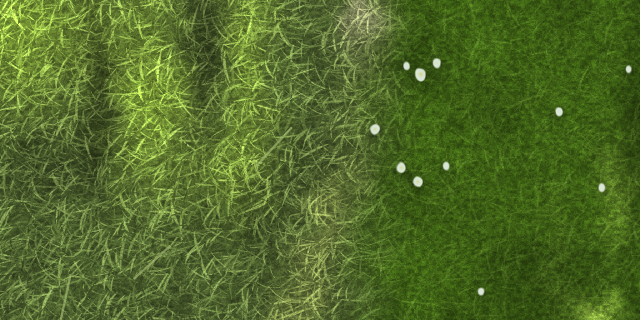
Reproduce this texture procedurally as a WebGL 1 fragment shader.

```glsl
precision highp float;
uniform vec2 u_resolution;

float hash(vec2 p) {
  vec3 q = fract(vec3(p.xyx) * 0.1031);
  q += dot(q, q.yzx + 33.33);
  return fract((q.x + q.y) * q.z);
}

float noise(vec2 p) {
  vec2 i = floor(p), f = fract(p);
  f = f * f * (3.0 - 2.0 * f);
  return mix(mix(hash(i), hash(i + vec2(1, 0)), f.x),
             mix(hash(i + vec2(0, 1)), hash(i + vec2(1, 1)), f.x), f.y);
}

float patchAt(vec2 p, vec2 center, vec2 radius) {
  vec2 d = (p - center) / radius;
  return exp(-dot(d, d));
}

// 1 in the deep green shade on the right
float shadeSide(vec2 p) {
  return smoothstep(1.02, 1.32, p.x + 0.06 * (0.5 - p.y));
}

// Sunlight and soil tones beneath the blades
vec3 lawn(vec2 p) {
  p += 0.07 * (vec2(noise(p * 14.0), noise(p * 14.0 + 40.0)) - 0.5);
  vec3 col = mix(vec3(0.345, 0.435, 0.205), vec3(0.235, 0.37, 0.075), shadeSide(p));
  col *= 0.88 + 0.24 * noise(p * vec2(9.0, 6.0));

  float sun = patchAt(p, vec2(0.04, 0.92), vec2(0.27, 0.25));
  sun += 0.95 * patchAt(p, vec2(0.47, 0.66), vec2(0.12, 0.25));
  sun += 0.75 * patchAt(p, vec2(0.78, 0.82), vec2(0.08, 0.34));
  sun += 0.5 * patchAt(p, vec2(0.71, 0.46), vec2(0.12, 0.13));
  sun += 0.25 * patchAt(p, vec2(0.42, 0.96), vec2(0.15, 0.1));
  sun += 0.9 * patchAt(p, vec2(1.85, 0.02), vec2(0.07, 0.06));
  sun += 0.4 * patchAt(p, vec2(1.92, 0.38), vec2(0.055, 0.16));
  sun += 0.15 * patchAt(p, vec2(1.73, 0.16), vec2(0.04, 0.25));
  col = mix(col, vec3(0.59, 0.74, 0.26), min(sun, 1.0));

  // Pale dry strip that bends toward the lower left
  float bend = 1.12 - 0.2 * (1.0 - p.y) * (1.0 - p.y);
  float strip = exp(-pow((p.x - bend) / 0.08, 2.0));
  col = mix(col, vec3(0.5, 0.57, 0.28), strip * mix(0.85, 0.2, smoothstep(0.35, 0.55, p.y)));
  col = mix(col, vec3(0.72, 0.72, 0.54), 0.8 * patchAt(p, vec2(1.12, 1.0), vec2(0.055, 0.14)));

  float dim = 0.4 * patchAt(p, vec2(0.31, 0.68), vec2(0.045, 0.24));
  dim += 0.35 * patchAt(p, vec2(0.62, 0.84), vec2(0.06, 0.22));
  dim += 0.15 * patchAt(p, vec2(0.13, 0.43), vec2(0.22, 0.13));
  dim += 0.14 * patchAt(p, vec2(0.84, 0.3), vec2(0.1, 0.22));
  dim += 0.12 * patchAt(p, vec2(1.7, 0.1), vec2(0.15, 0.2));
  dim += 0.2 * patchAt(p, vec2(1.99, 0.5), vec2(0.05, 0.5));
  return col * (1.0 - dim);
}

// One layer of tapered, curved blades: x = coverage, y = shade
vec2 blades(vec2 p, float size, float seed, float px) {
  vec2 q = p / size + seed * 7.31, cell = floor(q);
  vec2 best = vec2(0.0);
  float soft = 0.8 * px / size;
  for (int j = -1; j <= 1; j++) {
    for (int i = -1; i <= 1; i++) {
      vec2 id = cell + vec2(i, j);
      float r = hash(id + seed * 19.7), s = hash(id + seed * 31.3 + 5.0);
      vec2 d = q - id - vec2(s, hash(id + seed * 11.9 + 9.0));
      float a = mix(-0.9, 1.7, r) + 0.5 * sin(r * 60.0);
      d = vec2(cos(a) * d.x + sin(a) * d.y, cos(a) * d.y - sin(a) * d.x);
      float t = d.x / mix(0.45, 0.9, s);
      float off = abs(d.y + (r - 0.5) * 0.3 * t * t);
      float width = mix(0.025, 0.07, r) * (1.0 - t * t);
      float cover = (1.0 - smoothstep(width - soft, width + soft, off)) * (1.0 - smoothstep(0.85, 1.0, abs(t)));
      if (cover > best.x) best = vec2(cover, fract(r * 17.0 + s * 5.0));
    }
  }
  return best;
}

float strand(vec2 p, vec2 a, vec2 b, float px) {
  vec2 d = b - a;
  float t = clamp(dot(p - a, d) / dot(d, d), 0.0, 1.0);
  return 1.0 - smoothstep(0.0015, 0.0025 + px, length(p - a - d * t));
}

// Soft white bloom around a faint yellow heart
void daisy(inout vec3 col, vec2 p, vec2 center, float radius, float px) {
  vec2 d = p - center;
  d.x *= 1.2;
  float edge = radius * (0.85 + 0.3 * noise(p * 60.0));
  col *= 1.0 - 0.2 * patchAt(p, center - vec2(0.0, 0.01), vec2(radius * 1.6));
  col = mix(col, vec3(0.85, 0.9, 0.84), 1.0 - smoothstep(edge - 1.5 * px, edge + px, length(d)));
  float heart = smoothstep(0.014, 0.02, radius) * patchAt(p, center, vec2(radius * 0.35));
  col = mix(col, vec3(0.8, 0.8, 0.4), heart * 0.6);
}

void main() {
  float px = 1.0 / u_resolution.y;
  vec2 p = gl_FragCoord.xy * px;
  vec3 base = lawn(p);
  float shade = shadeSide(p);
  vec3 col = base * mix(0.72, 0.95, shade) * (0.75 + 0.5 * noise(p * vec2(90.0, 120.0)));

  // Grass, from the deepest layer upward
  for (int k = 0; k < 11; k++) {
    float n = float(k);
    vec2 b = blades(p, 0.038 + 0.034 * fract(n * 0.618), n + 1.0, px);
    vec3 tint = base * mix(0.6, 1.36, b.y) + vec3(0.17, 0.16, 0.13) * b.y * b.y * b.y;
    col = mix(col, tint, b.x * mix(0.8, 0.3, shade));
  }
  col *= 0.88 + 0.24 * hash(floor(p * 256.0));

  // Long stray stems
  float stems = strand(p, vec2(0.8, 0.48), vec2(0.91, 0.6), px);
  stems = max(stems, strand(p, vec2(0.42, 0.13), vec2(0.53, 0.23), px));
  stems = max(stems, strand(p, vec2(0.19, 0.0), vec2(0.22, 0.14), px));
  col = mix(col, vec3(0.66, 0.75, 0.45), stems * 0.65);

  // Daisies
  daisy(col, p, vec2(1.271, 0.794), 0.013, px);
  daisy(col, p, vec2(1.315, 0.768), 0.021, px);
  daisy(col, p, vec2(1.365, 0.803), 0.016, px);
  daisy(col, p, vec2(1.172, 0.596), 0.018, px);
  daisy(col, p, vec2(1.255, 0.476), 0.018, px);
  daisy(col, p, vec2(1.305, 0.432), 0.018, px);
  daisy(col, p, vec2(1.394, 0.482), 0.014, px);
  daisy(col, p, vec2(1.747, 0.651), 0.015, px);
  daisy(col, p, vec2(1.964, 0.784), 0.012, px);
  daisy(col, p, vec2(1.88, 0.414), 0.013, px);
  daisy(col, p, vec2(1.503, 0.088), 0.013, px);
  gl_FragColor = vec4(clamp(col, 0.0, 1.0), 1.0);
}
```
